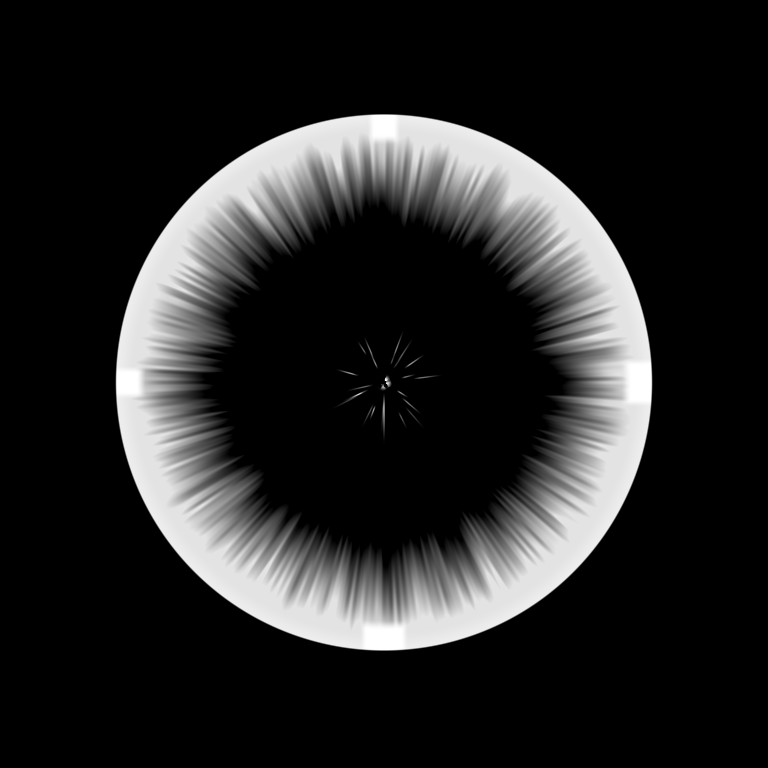
Give the GLSL for this background, as a Shadertoy shader.

```glsl
// Pale glowing ring with streaked inner fringe, four bright tabs and a small central burst, on black.

float hash(vec2 p) {
    return fract(sin(dot(p, vec2(127.1, 311.7))) * 43758.5453);
}

// Value noise that wraps around the full turn; x is the turn from 0 to 1
float ringNoise(float turn, float radial, float count) {
    vec2 p = vec2(turn * count, radial);
    vec2 cell = floor(p);
    vec2 f = fract(p);
    f = f * f * (3.0 - 2.0 * f);
    float left = mod(cell.x, count);
    float right = mod(cell.x + 1.0, count);
    return mix(mix(hash(vec2(left, cell.y)), hash(vec2(right, cell.y)), f.x),
               mix(hash(vec2(left, cell.y + 1.0)), hash(vec2(right, cell.y + 1.0)), f.x), f.y);
}

// White band with a fringe fading towards the centre
float ring(vec2 p, float r) {
    float turn = atan(p.y, p.x) / 6.2831853 + 0.5;
    float streak = 0.5 * ringNoise(turn, r * 14.0, 380.0)
                 + 0.3 * ringNoise(turn, r * 9.0 + 20.0, 170.0)
                 + 0.2 * ringNoise(turn, r * 6.0 + 40.0, 60.0);
    float axis = min(abs(p.x), abs(p.y));
    float inner = 0.213 + 0.05 * (0.5 - streak) + 0.012 * exp(-axis * axis / 0.0009);
    float fade = pow(clamp((r - inner) / 0.1, 0.0, 1.0), 0.95);
    float contrast = 1.0 - smoothstep(0.285, 0.318, r);
    float band = 0.89 + 0.04 * smoothstep(0.325, 0.349, r);
    return min(band * fade * mix(1.0, 0.72 + 0.56 * streak, contrast), band);
}

// Bright tabs on the four axes, wider at the right and bottom
float tabs(vec2 p, float r) {
    float wide = abs(p.y) > abs(p.x) ? step(p.y, 0.0) : step(0.0, p.x);
    float halfWidth = mix(0.018, 0.028, wide);
    float across = min(abs(p.x), abs(p.y));
    return (1.0 - smoothstep(halfWidth - 0.006, halfWidth + 0.004, across))
         * smoothstep(0.309, 0.323, r);
}

// Thin tapered rays scattered around the centre
float burst(vec2 p, float r) {
    float light = 0.0;
    for (int i = 0; i < 24; i++) {
        float k = float(i);
        float angle = -1.5708 + k * 2.39996 + 0.5 * hash(vec2(k, 3.0)) * step(0.5, k);
        vec2 dir = vec2(cos(angle), sin(angle));
        float start = 0.012 + 0.03 * hash(vec2(k, 7.0)) * step(0.5, k);
        float len = i == 0 ? 0.07 : 0.015 + 0.03 * hash(vec2(k, 11.0));
        float t = (dot(p, dir) - start) / len;
        float side = abs(dot(p, vec2(-dir.y, dir.x)));
        float body = smoothstep(0.0, 0.3, t) * (1.0 - smoothstep(0.3, 1.0, t));
        float power = i == 0 ? 0.75 : 0.15 + 0.5 * hash(vec2(k, 17.0));
        light += power * body * (1.0 - smoothstep(0.0, 0.0017, side));
    }
    // Broken bright core
    float turn = atan(p.y, p.x) / 6.2831853 + 0.5;
    float core = smoothstep(0.5, 0.8, ringNoise(turn, r * 250.0, 9.0));
    return light + core * (1.0 - smoothstep(0.003, 0.012, r));
}

void mainImage(out vec4 fragColor, in vec2 fragCoord) {
    vec2 p = (fragCoord - 0.5 * iResolution.xy) / iResolution.y - vec2(0.0, 0.002);
    float r = length(p);
    float pixel = 1.0 / iResolution.y;

    float light = mix(ring(p, r), 1.0, tabs(p, r));
    light *= 1.0 - smoothstep(0.349 - pixel, 0.349 + pixel, r);
    light += burst(p, r);

    fragColor = vec4(vec3(clamp(light, 0.0, 1.0)), 1.0);
}
```
